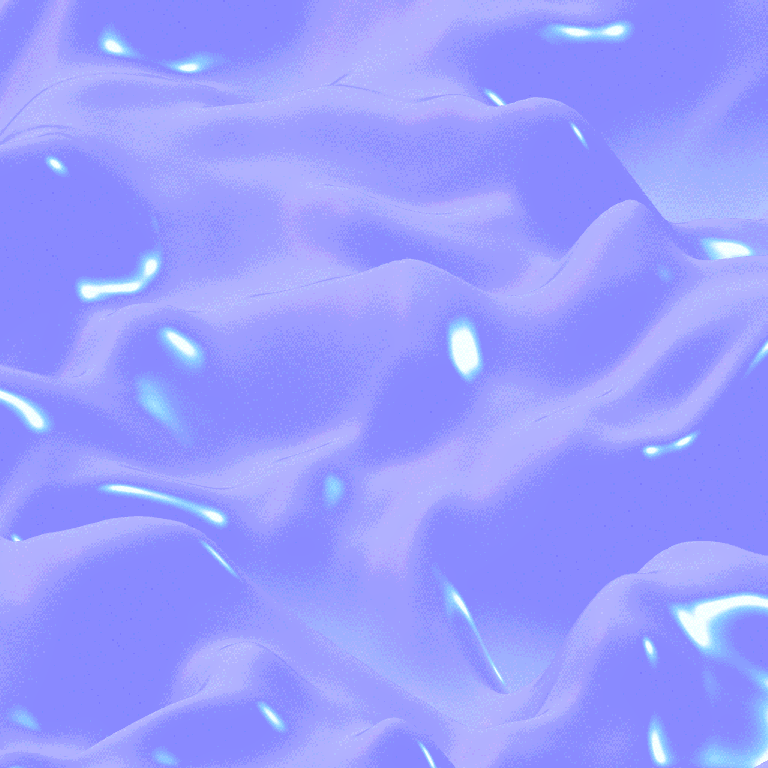
Give the GLSL for this background, as a WebGL 1 fragment shader.

```glsl
precision highp float;
// Glossy periwinkle liquid: an obliquely viewed, folded height field with cyan glints.
uniform vec2 u_resolution;

const vec3 VIEW = vec3(0.0, 0.55, -0.835);
const float TOP = 0.49;

float hash(vec2 p) {
  return fract(sin(dot(p, vec2(127.1, 311.7))) * 43758.5453);
}

float noise(vec2 p) {
  vec2 i = floor(p), f = fract(p);
  f = f * f * f * (f * (f * 6.0 - 15.0) + 10.0);
  return mix(mix(hash(i), hash(i + vec2(1.0, 0.0)), f.x),
             mix(hash(i + vec2(0.0, 1.0)), hash(i + vec2(1.0, 1.0)), f.x), f.y);
}

// Warped swells, calmer towards the far side
float surface(vec2 q) {
  float amplitude = mix(0.38, 0.29, smoothstep(0.7, 1.4, q.y));
  q += 0.06 * sin(q.yx * vec2(6.3, 7.1) + vec2(0.8, 2.4));
  vec2 r = mat2(0.82, 0.57, -0.57, 0.82) * q;
  float swell = noise(r * 3.9 + 7.0) + 0.28 * noise(q * 8.0 + 31.0);
  return amplitude * swell;
}

// Ground position seen through a screen point at a given height
vec2 groundAt(vec2 uv, float height) {
  return vec2(uv.x, (uv.y + VIEW.z * height) / VIEW.y);
}

// Descend along the view ray, then refine the first hit by bisection
float findHeight(vec2 uv) {
  float stepSize = TOP / 38.0;
  float height = TOP;
  for (int i = 0; i < 38; i++) {
    if (surface(groundAt(uv, height)) > height) break;
    height -= stepSize;
  }
  float low = height, high = height + stepSize;
  for (int i = 0; i < 6; i++) {
    float middle = 0.5 * (low + high);
    if (surface(groundAt(uv, middle)) > middle) low = middle;
    else high = middle;
  }
  return 0.5 * (low + high);
}

float lobe(vec3 normal, vec3 axis, float sharpness) {
  return pow(max(dot(normal, normalize(axis)), 0.0), sharpness);
}

vec3 shade(vec2 uv) {
  vec2 q = groundAt(uv, findHeight(uv));
  float e = 0.004;
  float h = surface(q);
  vec3 n = normalize(vec3(h - surface(q + vec2(e, 0.0)), e,
                          h - surface(q + vec2(0.0, e))));
  float facing = max(dot(n, VIEW), 0.0);

  // Soft back light, dimmed in a thin line along each crest
  float light = dot(n, normalize(vec3(-0.3, 0.65, 0.6)));
  float tone = pow(smoothstep(-0.1, 1.04, light), 1.25);
  tone *= mix(0.3, 1.0, smoothstep(0.0, 0.16, facing));
  vec3 color = mix(vec3(0.53, 0.535, 1.0), vec3(0.72, 0.73, 1.0), tone);

  // Bluish hollows and a faint pink sheen
  float hollow = smoothstep(0.17, 0.06, h) * smoothstep(0.15, 0.7, facing);
  color = mix(color, vec3(0.7, 0.79, 1.0), 0.7 * hollow);
  color = mix(color, vec3(0.8, 0.71, 1.0), 0.4 * lobe(n, vec3(-0.6, 0.8, -0.2), 40.0));

  // Glints: cyan halo around a white core
  vec3 glintAxis = vec3(0.6, 0.75, -0.4);
  color = mix(color, vec3(0.58, 0.9, 1.0), 0.85 * smoothstep(0.2, 0.8, lobe(n, glintAxis, 70.0)));
  return mix(color, vec3(0.96, 1.0, 1.0), smoothstep(0.3, 0.75, lobe(n, glintAxis, 200.0)));
}

void main() {
  vec3 color = vec3(0.0);
  for (int i = 0; i < 3; i++) {
    float k = float(i);
    vec2 jitter = vec2(k, mod(2.0 * k, 3.0)) / 3.0 - 0.333;
    color += shade((gl_FragCoord.xy + jitter) / u_resolution) / 3.0;
  }

  // Fine irregular stipple between limited colour levels
  vec2 cell = floor(gl_FragCoord.xy / u_resolution * 512.0);
  float ordered = fract(52.98 * fract(dot(cell, vec2(0.0671, 0.00584))));
  float threshold = mix(ordered, hash(cell), 0.35);
  vec3 stippled = floor(color * 13.0 + threshold) / 13.0;
  color = mix(color, stippled, 0.75);
  gl_FragColor = vec4(clamp(color, 0.0, 1.0), 1.0);
}
```
